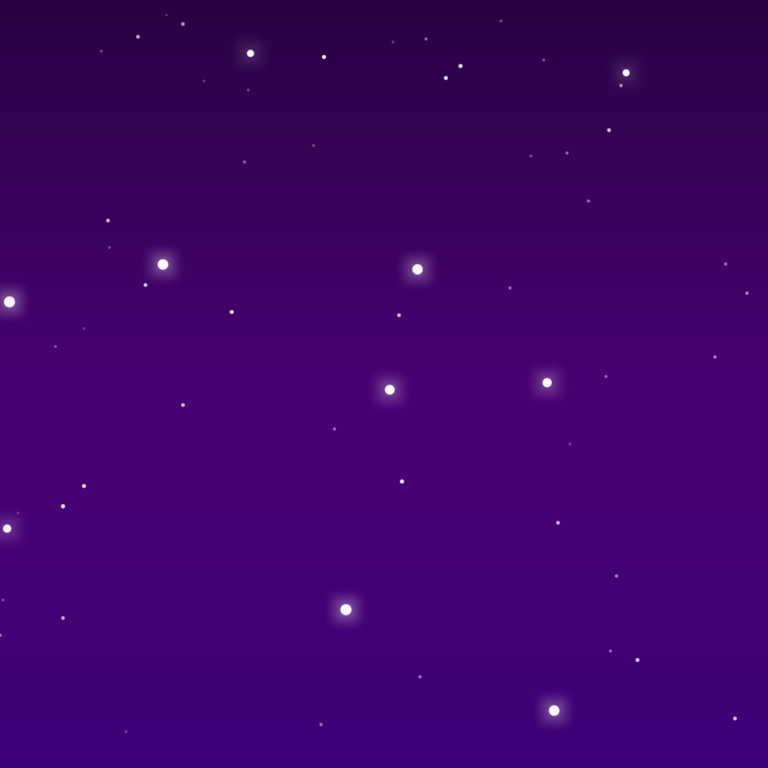
A Shadertoy shader for this texture:

```glsl
// Violet night sky: a vertical three-stop gradient sprinkled with stars.
// Many faint pinpoints are scattered by a sine hash; a few bright stars
// follow a jittered low-discrepancy sequence and carry soft boxy halos.

const vec3 SKY_TOP     = vec3(0.158, 0.008, 0.258);
const vec3 SKY_MIDDLE  = vec3(0.284, 0.003, 0.452);
const vec3 SKY_BOTTOM  = vec3(0.236, 0.004, 0.458);
const vec3 STAR_COLOR  = vec3(1.0, 0.97, 1.0);
const vec3 FAINT_COLOR = vec3(0.95, 0.78, 0.98);

const float MIDDLE_HEIGHT = 0.46;
const int   FAINT_COUNT   = 50;
const int   BRIGHT_COUNT  = 10;
const float FAINT_RADIUS  = 0.0024;
const float CORE_MIN      = 0.0040;
const float CORE_MAX      = 0.0072;
const float HALO_RADIUS   = 0.031;
const float HALO_STRENGTH = 0.42;
const float EDGE_SOFTNESS = 0.0013;

float hash(float n) {
    return fract(sin(n * 12.9898) * 43758.5453);
}

vec2 hash2(float n) {
    return vec2(hash(n), hash(n + 71.7));
}

// Soft round dot with a blurred rim
float dot2D(vec2 offset, float radius) {
    float soft = max(EDGE_SOFTNESS, 0.7 / iResolution.y);
    return 1.0 - smoothstep(radius - soft, radius + soft, length(offset));
}

// Glow whose outer contour is a rounded square
float halo(vec2 offset, float radius) {
    vec2 q = abs(offset) / radius;
    float squircle = pow(dot(q * q * q, vec2(1.0)), 1.0 / 3.0);
    float falloff = clamp(1.0 - squircle, 0.0, 1.0);
    return falloff * falloff * (1.6 - 0.6 * falloff);
}

vec3 skyGradient(float height) {
    float upper = clamp((height - MIDDLE_HEIGHT) / (1.0 - MIDDLE_HEIGHT), 0.0, 1.0);
    float lower = clamp(1.0 - height / MIDDLE_HEIGHT, 0.0, 1.0);
    vec3 sky = mix(SKY_MIDDLE, SKY_TOP, pow(upper, 1.15));
    return mix(sky, SKY_BOTTOM, pow(lower, 1.4));
}

void mainImage(out vec4 fragColor, in vec2 fragCoord) {
    vec2 p = fragCoord / iResolution.y;
    vec2 extent = vec2(iResolution.x / iResolution.y, 1.0);
    vec3 color = skyGradient(p.y);

    // Faint pinpoints of varied brightness
    for (int i = 0; i < FAINT_COUNT; i++) {
        float id = float(i) + 3.0;
        vec2 center = hash2(id) * extent;
        float power = hash(id + 137.3);
        float radius = FAINT_RADIUS * mix(0.65, 1.1, power);
        float light = dot2D(p - center, radius) * mix(0.25, 1.0, power);
        color = mix(color, mix(FAINT_COLOR, STAR_COLOR, power), light);
    }

    // Bright stars: halo first, then a white core
    for (int i = 0; i < BRIGHT_COUNT; i++) {
        float id = float(i) + 1.0;
        vec2 jitter = (hash2(id + 211.0) - 0.5) * 0.16;
        vec2 center = fract(vec2(0.7549, 0.5698) * id + jitter) * extent;
        float power = hash(id + 317.9);
        vec2 offset = p - center;
        float glow = halo(offset, HALO_RADIUS) * HALO_STRENGTH * mix(0.2, 1.0, power);
        color = mix(color, STAR_COLOR, glow);
        color = mix(color, STAR_COLOR, dot2D(offset, mix(CORE_MIN, CORE_MAX, power)));
    }

    fragColor = vec4(color, 1.0);
}
```
